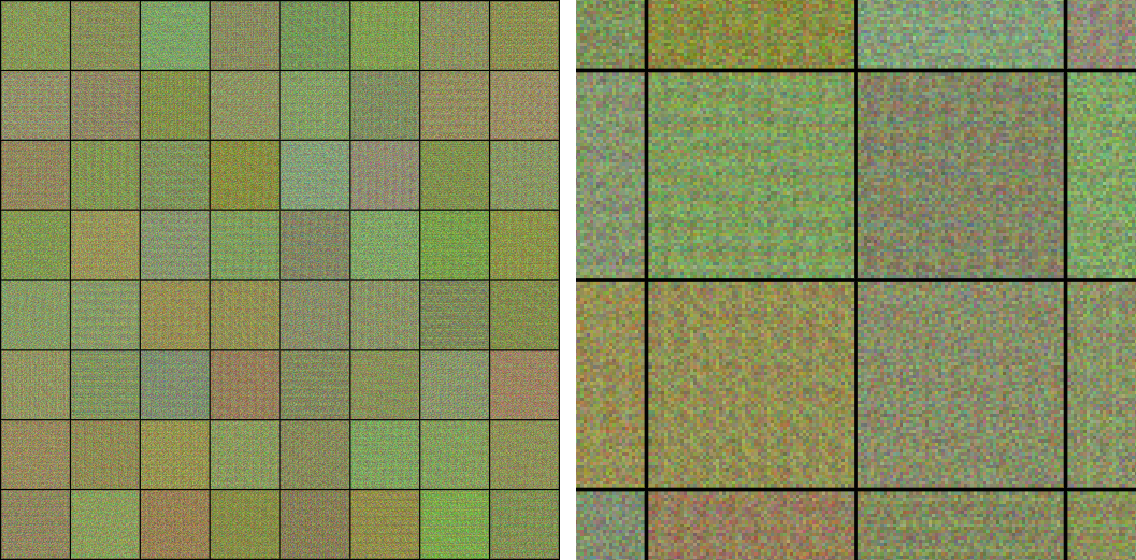
Left, the full canvas; right, a detail of the centre.
A three.js fragment shader for this pattern:

```glsl
// An 8 by 8 sheet of muted olive, green and rose swatches parted by thin black rules.
// Each swatch hashes its own base colour, then adds coloured grain, a small repeating
// weave and faint row and column bands, all on a 64 by 64 lattice of texels.

varying vec2 vUv;

const float TILES = 8.0;             // swatches across and up
const float TEXELS = 64.0;           // texels along a swatch side
const float RULE = 0.0022;           // rule width, as a share of the canvas
const float WEAVE_PERIOD = 8.0;      // texels before the weave repeats
const float GRAIN = 0.19;            // full range of the random grain
const float WEAVE = 0.15;            // full range of the repeating weave
const float BAND = 0.07;             // full range of the row and column bands
const vec3 RULE_COLOR = vec3(0.01);
const vec3 BASE_COLOR = vec3(0.54, 0.57, 0.37);
const vec3 ROSE_SHIFT = vec3(0.080, -0.075, 0.015);
const vec3 BLUE_SHIFT = vec3(-0.025, 0.0, 0.085);
const float LIGHT_SHIFT = 0.035;

vec3 hash3(vec2 p) {
  vec3 q = vec3(dot(p, vec2(127.1, 311.7)),
                dot(p, vec2(269.5, 183.3)),
                dot(p, vec2(419.2, 371.9)));
  return fract(sin(q) * 43758.5453);
}

// Hash centred on zero, from -0.5 to 0.5.
vec3 signedHash(vec2 p) {
  return hash3(p) - 0.5;
}

// Base colour of a swatch; two hashes are summed so that extremes are rare.
vec3 swatchColor(vec2 tile) {
  vec3 t = signedHash(tile + 3.7) + signedHash(tile + 41.3);
  return BASE_COLOR + ROSE_SHIFT * t.x + BLUE_SHIFT * t.y + LIGHT_SHIFT * t.z;
}

// Fine texture of a swatch: grain, weave and bands.
vec3 swatchTexture(vec2 tile, vec2 texel) {
  vec2 seed = tile * 17.0 + 5.3;
  vec2 cell = mod(texel, WEAVE_PERIOD);
  vec3 grain = signedHash(texel + tile * TEXELS + 0.5);
  vec3 weave = signedHash(cell + seed);
  vec3 rows = signedHash(vec2(cell.y, 23.0) + seed);
  vec3 columns = signedHash(vec2(61.0, cell.x) + seed);
  float lean = hash3(tile + 9.1).x;  // 0 favours rows, 1 favours columns
  return GRAIN * grain + WEAVE * weave + BAND * mix(rows, columns, lean);
}

void main() {
  // Swatch lattice, with a full rule along every outer edge.
  float pitch = (1.0 - RULE) / TILES;
  float side = pitch - RULE;
  vec2 grid = (vUv - 0.5 * RULE) / pitch;
  vec2 tile = clamp(floor(grid), 0.0, TILES - 1.0);
  vec2 local = vUv - tile * pitch - RULE;
  vec2 texel = clamp(floor(local / side * TEXELS), 0.0, TEXELS - 1.0);

  // Texture calms down where texels become smaller than a pixel.
  vec2 pixel = max(fwidth(vUv), vec2(1e-5));
  float texelSize = side / TEXELS;
  float detail = min(1.0, 1.1 * texelSize / max(pixel.x, pixel.y));
  vec3 color = swatchColor(tile) + detail * swatchTexture(tile, texel);

  // Rules, smoothed over one pixel.
  vec2 toRule = abs(grid - floor(grid + 0.5)) * pitch;
  vec2 cover = clamp((0.5 * RULE - toRule) / pixel + 0.5, 0.0, 1.0);
  color = mix(color, RULE_COLOR, max(cover.x, cover.y));

  gl_FragColor = vec4(clamp(color, 0.0, 1.0), 1.0);
}
```
